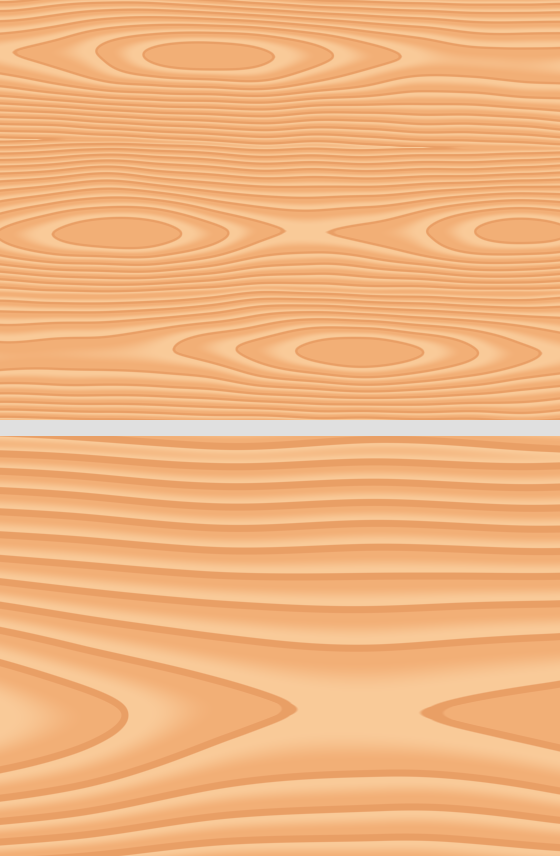
Top: the whole. Bottom: its middle third, enlarged.
Reproduce this texture procedurally as a Shadertoy shader.

```glsl
// Flat-sawn wood: growth rings drawn as contour lines of a height field.
// Rows of long ridges carry oval eyes; each band fades from a dark rim
// to a light core, and noise bends the rings.

#define LIGHT vec3(0.976, 0.792, 0.598)
#define DARK vec3(0.950, 0.686, 0.463)
#define LINE vec3(0.914, 0.622, 0.398)
#define LINE_WIDTH 0.0056
#define EYE_DEPTH 3.3
#define EYE_HEIGHT 0.10
#define RING_SLOPE 13.0
#define RING_CROWDING 140.0
#define BEND 0.022
#define RAGGED 0.5

float hash(vec2 p) {
    vec3 q = fract(p.xyx * 0.1031);
    q += dot(q, q.yzx + 33.33);
    return fract((q.x + q.y) * q.z);
}

// Smooth value noise from -0.5 to 0.5
float noise(vec2 p) {
    vec2 cell = floor(p), f = fract(p);
    f = f * f * (3.0 - 2.0 * f);
    float low = mix(hash(cell), hash(cell + vec2(1, 0)), f.x);
    float high = mix(hash(cell + vec2(0, 1)), hash(cell + vec2(1, 1)), f.x);
    return mix(low, high, f.y) - 0.5;
}

float smoothMin(float a, float b, float k) {
    float h = max(k - abs(a - b), 0.0) / k;
    return min(a, b) - h * h * k * 0.25;
}

// Ring count around one ridge: row height, two eye centres, eye length
float ridge(vec2 p, vec4 row) {
    float t = sqrt(pow(p.y - row.x, 2.0) + 0.0001) - 0.01;
    vec2 along = (p.x - row.yz) / row.w;
    vec2 eyes = exp(-along * along);
    float eye = min(eyes.x + eyes.y, 1.0);
    float fade = exp(-t * t / (EYE_HEIGHT * EYE_HEIGHT));
    return t * (RING_SLOPE + RING_CROWDING * t)
         + EYE_DEPTH * (1.0 - eye * fade);
}

// Height field whose whole numbers are the ring lines
float rings(vec2 p) {
    vec2 q = p;
    q.y += BEND * noise(p * vec2(3.2, 5.0) + 17.0);
    q.y += BEND * 0.35 * noise(p * vec2(8.0, 10.0) + 41.0);
    q.x += 0.08 * noise(p * vec2(4.0, 16.0) + 73.0);

    float level = ridge(q + vec2(0, 0.03 * (p.x - 0.5)), vec4(0.865, 0.5, 1.95, 0.37));
    level = smoothMin(level, ridge(q, vec4(0.451, 0.26, 1.24, 0.30)), 0.4);
    level = smoothMin(level, ridge(q, vec4(0.160, 0.84, -0.6, 0.35)), 0.4);
    return level + 0.4 + RAGGED * noise(p * vec2(5.0, 14.0) + 5.0);
}

void mainImage(out vec4 fragColor, in vec2 fragCoord) {
    vec2 p = fragCoord / iResolution.y;
    float level = rings(p);

    // Slope turns ring units into canvas distance
    vec2 e = vec2(0.001, 0.0);
    vec2 slope = vec2(rings(p + e.xy) - rings(p - e.xy),
                      rings(p + e.yx) - rings(p - e.yx)) / (2.0 * e.x);
    float dist = abs(level - floor(level + 0.5)) / max(length(slope), 7.0);

    // Band shading: solid heart, light core, dark rim
    float shade = smoothstep(0.18, 0.70, fract(level));
    shade = level < 1.0 ? 1.0 : shade;
    vec3 color = mix(LIGHT, DARK, shade);

    // Ring line with a smooth edge
    float soft = 0.8 / iResolution.y;
    float line = 1.0 - smoothstep(LINE_WIDTH * 0.5 - soft, LINE_WIDTH * 0.5 + soft, dist);
    fragColor = vec4(mix(color, LINE, line), 1.0);
}
```
